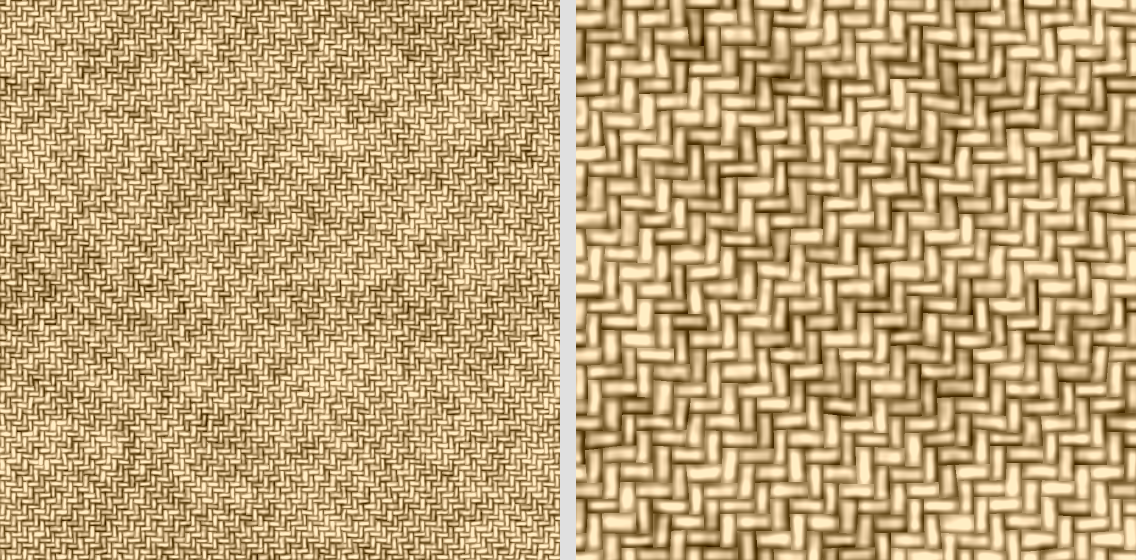
Left, the full canvas; right, a detail of the centre.
Write a Shadertoy shader that draws this texture.

```glsl
// Fine burlap cloth: a 2/2 twill of 100 by 100 straw-coloured threads.
// Each float is a narrow, side-lit strand with its own tone; value noise
// bends the threads, adds coarse fibre grain and leaves soft worn patches.

const float THREADS = 100.0;

float hash(vec2 p) {
    vec3 q = fract(vec3(p.xyx) * 0.1031);
    q += dot(q, q.yzx + 33.33);
    return fract((q.x + q.y) * q.z);
}

float noise(vec2 p) {
    vec2 i = floor(p), f = fract(p);
    f = f * f * (3.0 - 2.0 * f);
    return mix(mix(hash(i), hash(i + vec2(1, 0)), f.x),
               mix(hash(i + vec2(0, 1)), hash(i + vec2(1, 1)), f.x), f.y);
}

// Brightness of the cloth at p, measured in threads
float weaveTone(vec2 p) {
    // Uneven spinning shifts the threads slightly
    vec2 bend = vec2(noise(p * vec2(0.8, 0.3) + 17.0),
                     noise(p * vec2(0.3, 0.8) + 71.0)) - 0.5;
    vec2 q = p + 0.35 * bend;
    vec2 cell = floor(q), f = fract(q);

    // Twill step: two cells of warp on top, then two of weft
    float k = mod(cell.x + cell.y, 4.0);
    bool warp = k < 2.0;
    float stepIn = warp ? k : k - 2.0;
    float across = (warp ? f.x : f.y) - 0.5;
    float along = 0.5 * (stepIn + (warp ? f.y : f.x));
    vec2 id = cell - (warp ? vec2(0, stepIn) : vec2(stepIn, 0));

    // Narrow ridge that dips under its neighbours at both ends
    float width = 0.44 + 0.14 * hash(id + 9.0);
    float body = 1.0 - smoothstep(0.06, width, abs(across));
    float ends = smoothstep(0.0, 0.22, along) * (1.0 - smoothstep(0.78, 1.0, along));
    float tone = 0.17 + 0.92 * body * mix(0.4, 1.0, ends);
    tone += 0.3 * across * (warp ? -1.0 : 1.0);

    // Variation by float, by whole thread and by fibre
    tone += 0.3 * (hash(id + (warp ? 3.0 : 51.0)) - 0.5);
    tone += 0.12 * (hash(warp ? vec2(cell.x, 201.0) : vec2(301.0, cell.y)) - 0.5);
    tone += 0.4 * (noise(p * (warp ? vec2(2.3, 0.9) : vec2(0.9, 2.3))) - 0.5);
    tone += 0.4 * (noise(p * 1.7 + 23.0) - 0.5);

    // Soft patches and broad bands of wear
    tone += 0.18 * (noise(p * 0.25 + 40.0) - 0.5);
    tone += 0.16 * (noise(p * vec2(0.05, 0.11) + 80.0) - 0.5);
    return clamp(tone, -0.35, 1.15);
}

void mainImage(out vec4 fragColor, in vec2 fragCoord) {
    // Four samples per pixel smooth the thread edges
    float tone = 0.0;
    for (int i = 0; i < 4; i++) {
        vec2 offset = vec2(i % 2, i / 2) * 0.5 - 0.25;
        tone += 0.25 * weaveTone((fragCoord + offset) / iResolution.y * THREADS);
    }

    vec3 darkStraw = vec3(0.40, 0.29, 0.10);
    vec3 paleStraw = vec3(0.96, 0.85, 0.68);
    fragColor = vec4(clamp(mix(darkStraw, paleStraw, tone), 0.0, 1.0), 1.0);
}
```
